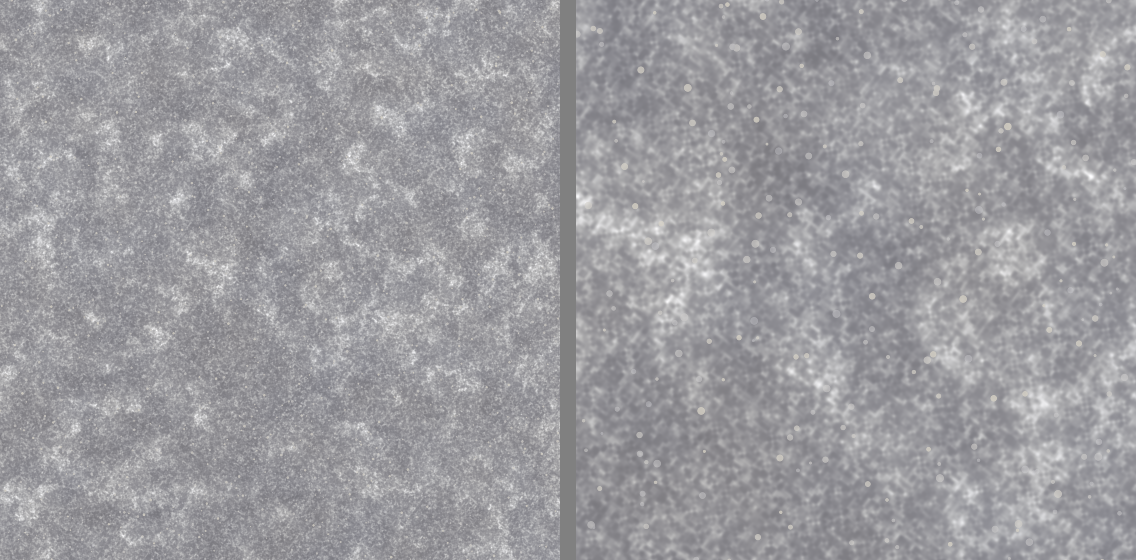
Left: the whole. Right: its middle third, enlarged.
Write a Shadertoy shader that draws this texture.

```glsl
// Weathered grey stone: soft mottling, pale lacy mineral patches and fine sandy grain.
// Layered value noise gives the clouds; its folded, warped form gives the lace,
// and a jittered grid scatters small bright crystals.

float hash(vec2 cell, uint seed) {
    uvec2 k = uvec2(ivec2(cell)) * uvec2(1597u, 3571u) + seed * 7919u;
    uint h = (k.x ^ (k.y << 11)) * 73244475u;
    h = (h ^ (h >> 16) ^ k.y) * 73244475u;
    h = (h ^ (h >> 15)) * 40503u;
    h ^= h >> 13;
    return float(h & 65535u) / 65535.0;
}

float noise(vec2 p, uint seed) {
    vec2 i = floor(p), f = fract(p);
    f = f * f * (3.0 - 2.0 * f);
    float low = mix(hash(i, seed), hash(i + vec2(1, 0), seed), f.x);
    float high = mix(hash(i + vec2(0, 1), seed), hash(i + vec2(1, 1), seed), f.x);
    return mix(low, high, f.y);
}

float fbm(vec2 p, uint seed) {
    float sum = 0.0, weight = 0.53;
    for (uint octave = 0u; octave < 4u; octave++) {
        sum += weight * noise(p, seed + octave);
        p = mat2(1.6, 1.2, -1.2, 1.6) * p + 7.3;
        weight *= 0.5;
    }
    return sum;
}

// Sparse crystals: x is coverage, y is a random tint
vec2 crystals(vec2 p, float pixel) {
    vec2 home = floor(p), result = vec2(0.0);
    for (int y = -1; y <= 1; y++)
    for (int x = -1; x <= 1; x++) {
        vec2 cell = home + vec2(x, y);
        if (hash(cell, 50u) > 0.09) continue;
        vec2 center = cell + vec2(hash(cell, 51u), hash(cell, 52u));
        float radius = mix(0.12, 0.36, hash(cell, 53u));
        float cover = 1.0 - smoothstep(radius - pixel, radius + pixel, length(p - center));
        if (cover > result.x) result = vec2(cover, hash(cell, 54u));
    }
    return result;
}

void mainImage(out vec4 fragColor, in vec2 fragCoord) {
    vec2 uv = fragCoord / iResolution.y;

    // Large drifts and warped mottling
    float drift = fbm(uv * 4.5, 1u) - 0.5;
    vec2 warp = vec2(fbm(uv * 34.0, 10u), fbm(uv * 34.0, 15u)) - 0.5;
    vec2 q = uv + 0.025 * warp;
    float cloud = fbm(q * 25.0, 20u) - 0.5;

    // Pale broken lace around rounded darker cells
    float ridge = 1.0 - abs(2.0 * fbm(q * 19.0, 30u) - 1.0);
    float lace = smoothstep(0.74, 1.0, ridge);
    lace *= smoothstep(-0.14, 0.24, cloud + 0.5 * drift);

    // Sandy grain, rougher in the pale areas
    vec2 sand = mat2(0.8, 0.6, -0.6, 0.8) * uv;
    float grain = 0.55 * noise(sand * 270.0, 40u) + 0.45 * noise(sand * 450.0, 41u) - 0.5;
    grain += 0.25 * (noise(sand * 120.0, 42u) - 0.5);

    float tone = 0.592 + 0.05 * drift + 0.13 * cloud + 0.125 * lace;
    tone += grain * (0.25 + 0.16 * lace) + 0.25 * grain * grain;

    // Cool shadows, neutral highlights, faint warm stains
    float cool = 1.0 - smoothstep(0.52, 0.74, tone);
    vec3 color = vec3(tone) + vec3(-0.003, -0.005, 0.012) * (0.35 + cool);
    color += vec3(0.012, 0.004, -0.012) * (fbm(uv * 14.0, 60u) - 0.5);

    // Bright crystals, some slightly cream
    vec2 crystal = crystals(uv * 150.0, 75.0 / iResolution.y);
    vec3 glint = mix(vec3(0.80, 0.80, 0.82), vec3(0.84, 0.82, 0.77), crystal.y);
    color = mix(color, glint, crystal.x * (0.4 + 0.4 * crystal.y));

    fragColor = vec4(color, 1.0);
}
```
